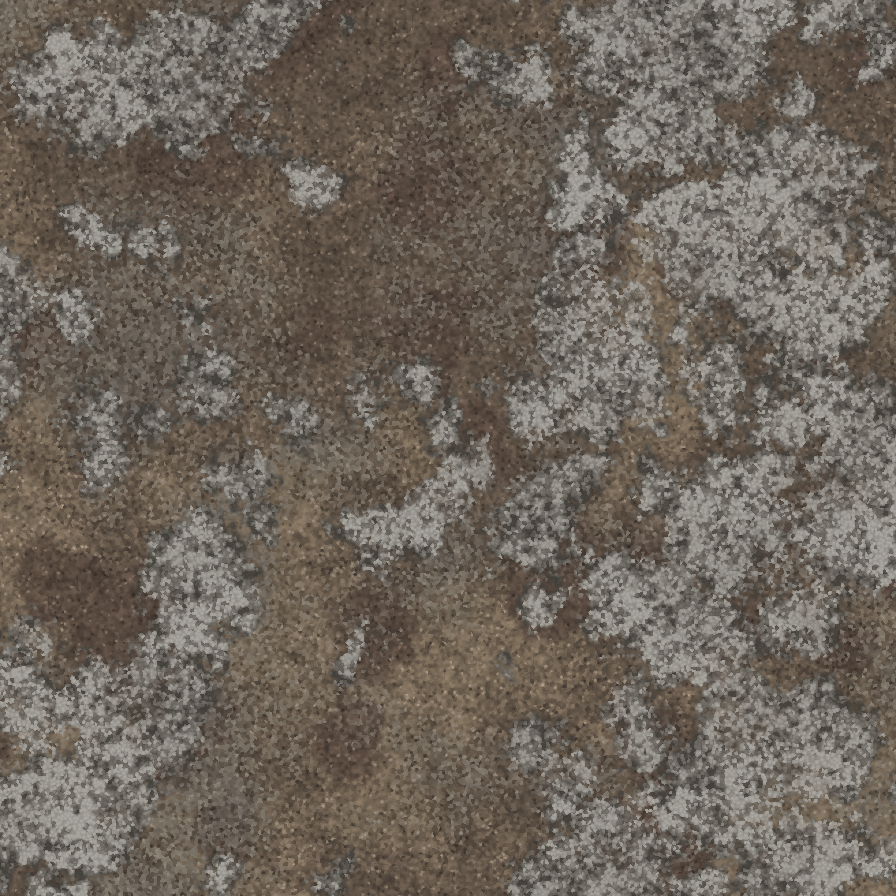
A three.js fragment shader for this texture:

```glsl
// Weathered brown rock overgrown by pale, granular lichen colonies.
// Warped cellular discs give the colonies, fine cellular noise their granules,
// and layered value noise the earthy tan and red-brown stone beneath.
varying vec2 vUv;

const vec3 BROWN = vec3(0.362, 0.312, 0.267);
const vec3 TAN = vec3(0.465, 0.407, 0.338);
const vec3 RED_CRUST = vec3(0.328, 0.271, 0.236);
const vec3 LICHEN_DARK = vec3(0.265, 0.252, 0.232);
const vec3 LICHEN_MID = vec3(0.425, 0.410, 0.385);
const vec3 LICHEN_PALE = vec3(0.635, 0.625, 0.603);

float hash(vec2 p) {
  vec3 q = fract(p.xyx * vec3(0.1031, 0.1030, 0.0973));
  q += dot(q, q.yzx + 33.33);
  return fract((q.x + q.y) * q.z);
}

vec2 hash2(vec2 p) {
  return vec2(hash(p + 17.3), hash(p + 71.9));
}

float noise(vec2 p) {
  vec2 i = floor(p);
  vec2 f = fract(p);
  f = f * f * (3.0 - 2.0 * f);
  float low = mix(hash(i), hash(i + vec2(1.0, 0.0)), f.x);
  float high = mix(hash(i + vec2(0.0, 1.0)), hash(i + 1.0), f.x);
  return mix(low, high, f.y);
}

float fbm(vec2 p) {
  float sum = 0.0;
  float weight = 0.53;
  for (int i = 0; i < 4; i++) {
    sum += weight * noise(p);
    p = mat2(1.6, 1.2, -1.2, 1.6) * p + 9.7;
    weight *= 0.5;
  }
  return sum;
}

// Nearest granule: x is its distance, y its random value.
vec2 granules(vec2 p) {
  vec2 nearest = vec2(9.0, 0.0);
  for (int y = -1; y <= 1; y++) {
    for (int x = -1; x <= 1; x++) {
      vec2 id = floor(p) + vec2(float(x), float(y));
      float d = length(id + hash2(id) - p);
      if (d < nearest.x) nearest = vec2(d, hash(id + 5.1));
    }
  }
  return nearest;
}

// Depth inside scattered discs, in canvas units; negative outside.
float colonies(vec2 p, float cells, float seed, float chance) {
  float depth = -1.0;
  p *= cells;
  for (int y = -1; y <= 1; y++) {
    for (int x = -1; x <= 1; x++) {
      vec2 id = floor(p) + vec2(float(x), float(y));
      vec2 center = id + 0.15 + 0.7 * hash2(id + seed);
      float rank = hash(id + seed + 3.7);
      float grown = smoothstep(rank - 0.08, rank + 0.08, chance);
      float radius = mix(0.3, 0.62, hash(id + seed + 8.2));
      depth = max(depth, radius * grown - length(p - center) - 0.3 * (1.0 - grown));
    }
  }
  return depth / cells;
}

// How readily lichen grows: dense on the right, sparse on two bare areas.
float abundance(vec2 p) {
  float bareTop = exp(-dot(p - vec2(0.42, 0.68), p - vec2(0.42, 0.68)) * 28.0);
  float bareBase = exp(-dot(p - vec2(0.42, 0.10), p - vec2(0.42, 0.10)) * 45.0);
  float dense = smoothstep(0.46, 0.66, p.x + 0.12 * (noise(p * 5.0) - 0.5));
  return 0.37 + 0.43 * dense - 0.34 * bareTop - 0.25 * bareBase;
}

vec3 rock(vec2 p, vec2 warped, vec2 grit) {
  float earth = fbm(p * 7.0 + 31.0) + 0.30 * (0.45 - p.y) + 0.18 * (grit.y - 0.5);
  vec3 color = mix(BROWN, TAN, smoothstep(0.38, 0.74, earth));
  float crust = colonies(warped, 9.0, 140.0, 0.32);
  color = mix(color, RED_CRUST, 0.75 * smoothstep(-0.005, 0.007, crust));
  // Sandy mottling, hairline cracks and mineral flecks
  float sand = 0.30 * fbm(p * 60.0) + 0.28 * noise(p * 230.0) + 0.22 * grit.y;
  color *= 0.61 + sand;
  float vein = abs(fbm(p * 16.0 + 4.0) - 0.5);
  color *= 1.0 - 0.20 * (1.0 - smoothstep(0.0, 0.012, vein)) * noise(p * 11.0);
  float fleck = 1.0 - smoothstep(0.15, 0.5, grit.x);
  color += 0.13 * fleck * smoothstep(0.91, 0.98, grit.y);
  return color * (1.0 - 0.22 * fleck * (1.0 - smoothstep(0.03, 0.08, grit.y)));
}

vec3 lichen(vec2 p, float depth, vec2 grit) {
  float vigor = smoothstep(0.28, 0.68, fbm(p * 13.0 + 60.0));
  float clump = noise(p * 150.0) * 0.55 + noise(p * 72.0 + 7.0) * 0.45;
  float cover = smoothstep(-0.012, 0.016, depth) * mix(0.44, 0.62, vigor);
  float pale = cover + 1.15 * (clump - 0.5) + 0.62 * (grit.y - 0.5);
  vec3 color = mix(LICHEN_DARK, LICHEN_MID, smoothstep(-0.02, 0.38, pale));
  color = mix(color, LICHEN_PALE, smoothstep(0.38, 0.74, pale) * mix(0.78, 1.0, vigor));
  return color * (1.10 - 0.22 * grit.x);
}

void main() {
  vec2 p = vUv;
  vec2 lobes = vec2(fbm(p * 17.0), fbm(p * 17.0 + 40.0)) - 0.5;
  vec2 frill = vec2(noise(p * 80.0), noise(p * 80.0 + 23.0)) - 0.5;
  vec2 warped = p + 0.065 * lobes + 0.012 * frill;
  vec2 grit = granules(p * 240.0);

  float chance = abundance(p);
  float depth = max(colonies(warped, 8.0, 20.0, chance * 0.92),
                    colonies(warped, 16.0, 90.0, chance * 0.85));

  // Ragged edges and worn gaps break the colonies into loose granules
  float worn = smoothstep(0.52, 0.74, fbm(p * 22.0 + 83.0));
  float ragged = depth + 0.016 * (noise(p * 130.0) - 0.5) + 0.012 * (grit.y - 0.5);
  float growth = smoothstep(-0.009, 0.002, ragged - 0.012 * worn);
  growth *= 1.0 - 0.55 * worn * (1.0 - grit.y);

  // Thin grey film dusting the stone around them
  float film = smoothstep(0.50, 0.75, fbm(p * 8.0 + 12.0) + 0.35 * (grit.y - 0.5));
  vec3 stone = mix(rock(p, warped, grit), LICHEN_MID * (0.72 + 0.5 * grit.y), 0.6 * film);
  vec3 color = mix(stone, lichen(p, depth, grit), growth * 0.95);
  gl_FragColor = vec4(color, 1.0);
}
```
